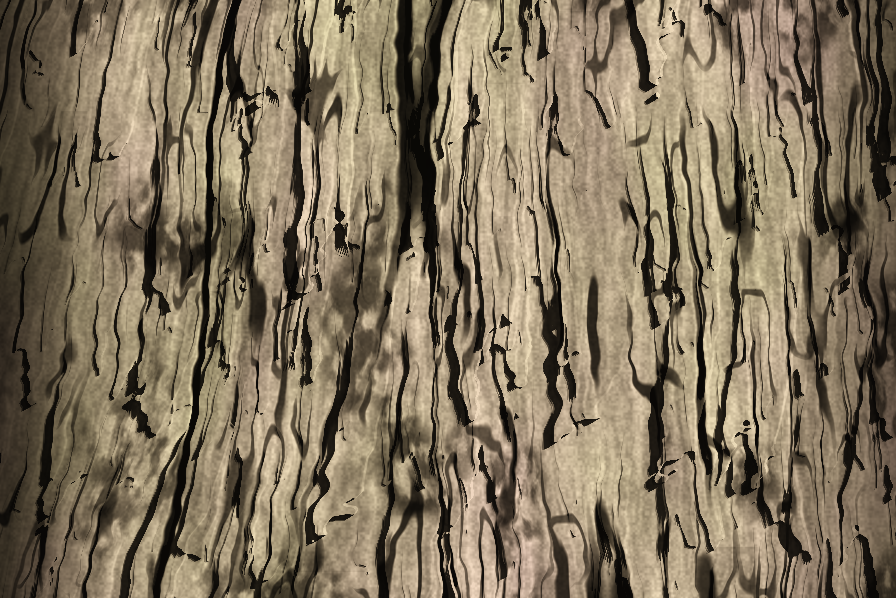
Reproduce this texture procedurally as a Shadertoy shader.

```glsl
// Weathered tree bark: leaning strips with ragged, peeling ends over fibrous wood.
// Flake layers and split lines form a height field, lit from the upper right
// with marched cast shadows; fibres, stains and grain then colour the surface.

#define LIT_TONE 0.73
#define FLAKE_THICKNESS 0.015
#define FLAKE_COVER 0.66
#define FISSURE_WIDTH 0.055
#define CRACK_WIDTH 0.065
#define LIGHT_SLOPE 0.5
#define SHADOW_TONE 0.16
#define RELIEF_GAIN 13.0
#define FIBRE_CONTRAST 0.30
#define GRAIN_CONTRAST 0.22

const vec2 TO_LIGHT = vec2(0.83, 0.56);

float hash(vec2 p) {
    vec3 a = fract(vec3(p.xyx) * 0.1031);
    a += dot(a, a.yzx + 33.33);
    return fract((a.x + a.y) * a.z);
}

float noise(vec2 p) {
    vec2 i = floor(p), f = fract(p);
    f = f * f * (3.0 - 2.0 * f);
    float low = mix(hash(i), hash(i + vec2(1, 0)), f.x);
    float high = mix(hash(i + vec2(0, 1)), hash(i + vec2(1, 1)), f.x);
    return mix(low, high, f.y);
}

float fbm(vec2 p) {
    float sum = 0.0, amp = 0.53;
    for (int i = 0; i < 4; i++) {
        sum += amp * noise(p);
        p = p * 2.03 + 17.1;
        amp *= 0.5;
    }
    return sum;
}

// Grain space: strips lean right on the left side, and wander with jagged edges.
vec2 alongGrain(vec2 p) {
    float lean = mix(0.20, -0.04, smoothstep(0.0, 1.1, p.x));
    p.x -= lean * (p.y - 0.5);
    p.x += 0.045 * (noise(p * vec2(4.0, 2.3)) - 0.5);
    p.x += 0.014 * (noise(p * vec2(17.0, 13.0)) - 0.5);
    p.x += 0.007 * (noise(p * vec2(50.0, 42.0)) - 0.5);
    return p + 20.0;
}

// One layer of peeling strips: x is height, y is a random tone per strip.
vec2 flakes(vec2 q, float cols, float rows, float seed) {
    q.x += 1.1 / cols * noise(q * vec2(cols * 0.45, 1.6) + seed);
    float x = q.x * cols;
    float column = floor(x);
    float y = q.y * rows + 7.0 * hash(vec2(column, seed));
    vec2 cell = vec2(column, floor(y) + seed);
    vec2 f = vec2(fract(x), fract(y));
    float present = step(hash(cell + 3.7), FLAKE_COVER);
    float halfWidth = mix(0.28, 0.5, hash(cell + 9.2));
    float ragged = 0.32 * noise(vec2(x * 3.0, cell.y)) + 0.07 * noise(q * 75.0);
    float taper = 0.16 * smoothstep(0.5, 0.1, f.y) * noise(q * vec2(20.0, 28.0));
    float side = (halfWidth - taper - abs(f.x - 0.5)) / cols;
    float end = (f.y - ragged) / rows;
    float mask = present * smoothstep(0.0, 0.0035, min(side, end));
    float lift = mix(1.0, 0.25, f.y) * smoothstep(1.0, 0.85, f.y);
    return vec2(mask * lift, mask * (hash(cell + 5.1) - 0.5));
}

// Split lines follow the middle contour of stretched noise.
float splits(vec2 q, vec2 freq, float width) {
    float gate = smoothstep(0.38, 0.72, noise(q * freq * vec2(0.6, 1.3) + 41.0));
    float w = width * gate;
    return gate * (1.0 - smoothstep(w * 0.5, w + 0.012, abs(noise(q * freq) - 0.5)));
}

// Returns height, strip tone and split darkness.
vec3 bark(vec2 p) {
    vec2 q = alongGrain(p);
    vec2 sum = vec2(0.0);
    float cols = 8.0, rows = 1.3, thick = 1.0;
    for (int i = 0; i < 4; i++) {
        sum += thick * flakes(q, cols, rows, float(i) * 13.0 + 2.0);
        cols *= 1.55;
        rows *= 1.4;
        thick *= 0.72;
    }
    float fissure = splits(q, vec2(10.0, 1.4), FISSURE_WIDTH);
    float crack = max(splits(q, vec2(27.0, 4.2), CRACK_WIDTH),
                      0.75 * splits(q + 5.3, vec2(44.0, 8.0), CRACK_WIDTH));
    float height = FLAKE_THICKNESS * sum.x - 0.014 * fissure - 0.003 * crack;
    return vec3(height, sum.y, max(fissure, 0.85 * crack));
}

float castShadow(vec2 p, float height) {
    float cover = 0.0;
    for (int i = 1; i <= 9; i++) {
        float s = 0.003 * float(i);
        cover = max(cover, bark(p + TO_LIGHT * s).x - height - LIGHT_SLOPE * s);
    }
    return smoothstep(0.0004, 0.0035, cover);
}

void mainImage(out vec4 fragColor, in vec2 fragCoord) {
    vec2 p = fragCoord / iResolution.y;
    float across = fragCoord.x / iResolution.x;
    vec2 q = alongGrain(p);
    vec3 surface = bark(p);

    // Lit wood: strip tone, fibres, grain and relief
    float fibre = 0.6 * noise(q * vec2(85.0, 7.0)) + 0.4 * noise(q * vec2(190.0, 28.0)) - 0.5;
    float grain = 0.6 * noise(p * 250.0) + 0.4 * noise(p * 120.0 + 9.0) - 0.5;
    float patches = fbm(q * vec2(9.0, 4.0)) - 0.5;
    float relief = surface.x - bark(p + TO_LIGHT * 0.005).x;
    float tone = LIT_TONE + 0.16 * surface.y + FIBRE_CONTRAST * fibre
               + GRAIN_CONTRAST * grain + 0.22 * patches
               + clamp(RELIEF_GAIN * relief, -0.16, 0.14);

    // Stains, shadows, splits and the darker rounded flanks of the trunk
    float stain = smoothstep(0.53, 0.75, fbm(p * vec2(8.0, 5.0) + 31.0));
    tone *= 1.0 - 0.6 * stain * smoothstep(0.3, 0.65, fbm(q * vec2(55.0, 28.0)));
    tone *= mix(1.0, SHADOW_TONE, castShadow(p, surface.x));
    tone *= 1.0 - 0.88 * surface.z;
    tone *= mix(0.28, 1.0, smoothstep(-0.01, 0.15, across));
    tone *= mix(0.55, 1.0, smoothstep(1.02, 0.84, across));
    tone = clamp(tone, 0.035, 0.93);

    // Warm ramp from near black to cream, drifting between rose and olive
    vec3 colour = tone * vec3(1.0, mix(0.83, 0.92, tone), mix(0.61, 0.80, tone));
    float drift = fbm(q * vec2(6.0, 3.0) + 60.0) - 0.5;
    colour *= 1.0 + drift * vec3(0.08, -0.04, 0.18);
    fragColor = vec4(colour, 1.0);
}
```
